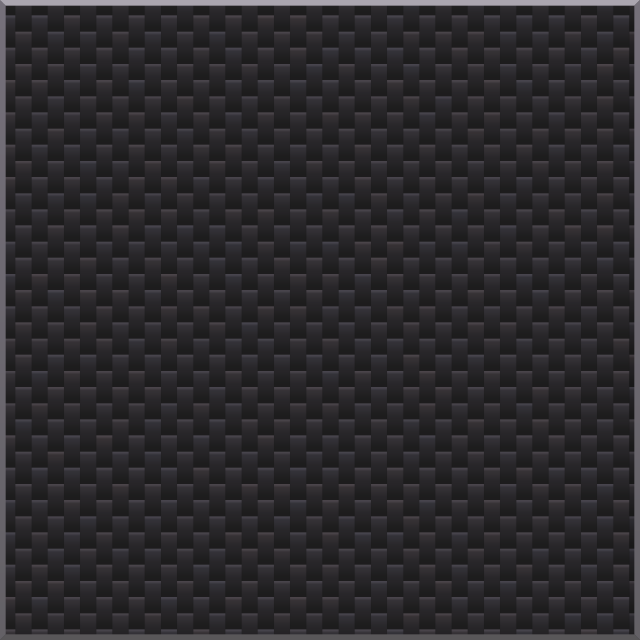
Reproduce this texture procedurally as a WebGL 2 fragment shader.

```glsl
#version 300 es
precision highp float;
// Dark woven carbon sheet inside a thin bevelled metal frame.
// Columns of shaded tiles, two cells tall, are staggered by one cell;
// a hash shifts the tint of each tile, and the frame is mitred at its corners.
uniform vec2 u_resolution;
out vec4 fragColor;

const float CELL = 0.02524;          // column width and half a tile height
const float WEAVE_OFFSET = 0.0242;   // first column edge, from the top left
const float FRAME_WIDTH = 0.0091;
const int SAMPLES = 3;

const vec3 TILE_LIP = vec3(0.285, 0.268, 0.295);
const vec3 TILE_HIGH = vec3(0.205, 0.194, 0.212);
const vec3 TILE_MID = vec3(0.155, 0.148, 0.160);
const vec3 TILE_LOW = vec3(0.112, 0.111, 0.112);
const vec3 FRAME_TOP = vec3(0.67, 0.65, 0.69);
const vec3 FRAME_SIDE_HIGH = vec3(0.46, 0.44, 0.48);
const vec3 FRAME_SIDE_LOW = vec3(0.39, 0.38, 0.40);
const vec3 FRAME_BOTTOM = vec3(0.35, 0.34, 0.35);

float hash(vec2 p) {
    vec3 q = fract(vec3(p.xyx) * 0.1031);
    q += dot(q, q.yzx + 33.33);
    return fract((q.x + q.y) * q.z);
}

// Shade from the bright lip (t = 0) down to the shadowed end (t = 1)
vec3 tileShade(float t) {
    vec3 color = mix(TILE_LIP, TILE_HIGH, smoothstep(0.02, 0.12, t));
    color = mix(color, TILE_MID, smoothstep(0.08, 0.48, t));
    return mix(color, TILE_LOW, smoothstep(0.42, 0.95, t));
}

// Staggered columns; p is measured from the top left
vec3 weave(vec2 p, float cell, float offset) {
    vec2 grid = (p - offset) / cell;
    float column = floor(grid.x);
    float stagger = 1.0 - mod(column, 2.0);
    float along = (grid.y + stagger) * 0.5;
    float t = fract(along);
    vec3 color = tileShade(t);

    // Faint warm or cool tint, strongest near the lip
    vec2 tile = vec2(column, floor(along)) + 50.0;
    float warmth = hash(tile) - 0.5;
    color += vec3(0.016, 0.0, -0.016) * warmth * (1.0 - smoothstep(0.0, 0.5, t));

    // Soft crease along both sides of a column
    float side = 0.5 - abs(fract(grid.x) - 0.5);
    return color * mix(0.96, 1.0, smoothstep(0.0, 0.08, side));
}

// Four flat faces, chosen by the nearest canvas side
vec3 frame(vec2 p) {
    float side = min(p.x, 1.0 - p.x);
    float end = min(p.y, 1.0 - p.y);
    vec3 endColor = p.y < 0.5 ? FRAME_TOP : FRAME_BOTTOM;
    vec3 sideColor = mix(FRAME_SIDE_HIGH, FRAME_SIDE_LOW, p.y);
    vec3 color = end < side ? endColor : sideColor;
    float mitre = 1.0 - smoothstep(0.0, 0.0012, abs(side - end));
    return color * (1.0 - 0.15 * mitre);
}

vec3 surface(vec2 p) {
    vec2 inset = min(p, 1.0 - p);
    if (min(inset.x, inset.y) < FRAME_WIDTH) return frame(p);
    vec3 color = weave(p, CELL, WEAVE_OFFSET);
    // Shadow on the cut strip beside the right edge
    return color * (p.x > 0.983 ? 0.85 : 1.0);
}

void main() {
    // Average a small grid of samples to smooth every edge
    vec3 sum = vec3(0.0);
    for (int j = 0; j < SAMPLES; j++) {
        for (int i = 0; i < SAMPLES; i++) {
            vec2 jitter = (vec2(i, j) + 0.5) / float(SAMPLES) - 0.5;
            vec2 uv = (gl_FragCoord.xy + jitter) / u_resolution;
            sum += surface(vec2(uv.x, 1.0 - uv.y));
        }
    }
    fragColor = vec4(sum / float(SAMPLES * SAMPLES), 1.0);
}
```
